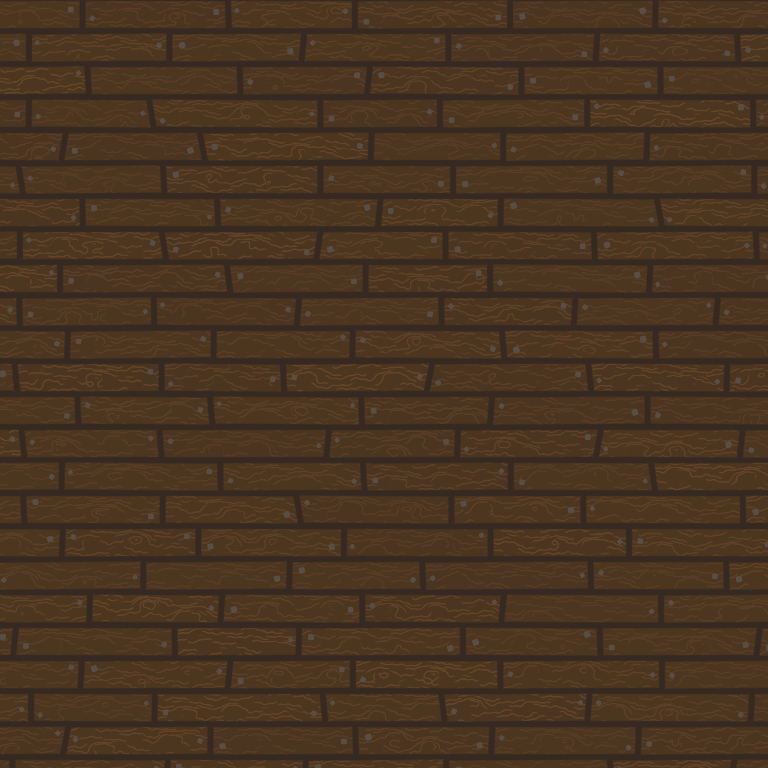
Reproduce this texture procedurally as a Shadertoy shader.

```glsl
// Dark wooden plank floor: staggered boards with wavy grain, knots and grey nail heads.

// Layout; lengths below are in row heights unless noted
const float ROWS = 23.27;          // rows per canvas height
const float ROW_SHIFT = 0.06;      // part of a row cut off at the top
const float PLANK_LENGTH = 4.36;
const float LENGTH_JITTER = 0.10;  // share of a plank length
const float ROW_STAGGER = 1.9;
const float GAP_HALF = 0.092;
const float GAP_SOFTNESS = 0.03;
const float JOINT_LEAN = 0.2;
const float PLANK_TILT = 0.04;
const float TONE_VARIATION = 0.015;
const float NAIL_RADIUS = 0.086;
const float NAIL_INSET = 0.32;
const float GRAIN_LINES = 8.0;     // contours per plank height
const float GRAIN_HALF = 0.021;

const vec3 GAP_COLOR = vec3(0.21, 0.16, 0.13);
const vec3 WOOD_COLOR = vec3(0.30, 0.21, 0.125);
const vec3 FAINT_GRAIN = vec3(0.345, 0.235, 0.148);
const vec3 BRIGHT_GRAIN = vec3(0.40, 0.275, 0.16);
const vec3 NAIL_COLOR = vec3(0.35, 0.305, 0.27);

float hash(vec2 id, float seed) {
    vec3 q = fract(vec3(id.xyx) * vec3(0.1031, 0.1030, 0.0973) + seed * 0.1371);
    q += dot(q, q.yzx + 33.33);
    return fract((q.x + q.y) * q.z);
}

float rowOffset(float row) {
    return 0.5 + ROW_STAGGER * (1.0 - mod(row, 2.0)) + 0.9 * (hash(vec2(row, 7.0), 1.0) - 0.5);
}

// Horizontal position of joint k at height y inside its row
float jointX(float k, float row, float y) {
    vec2 id = vec2(k, row);
    float jitter = (2.0 * hash(id, 2.0) - 1.0) * LENGTH_JITTER;
    float lean = 2.0 * hash(id, 3.0) - 1.0;
    return (k + jitter) * PLANK_LENGTH + rowOffset(row) + JOINT_LEAN * lean * lean * lean * (y - 0.5);
}

// Layered sines bent around knots; its contours are the grain lines
float grainField(vec2 p, vec2 id) {
    float phase = 6.2832 * hash(id, 4.0);
    float f = p.y * GRAIN_LINES + phase;
    f += 0.55 * sin(p.x * 1.7 + phase);
    f += 0.38 * sin(p.x * 3.9 + p.y * 3.0 + phase * 2.0);
    f += 0.22 * sin(p.x * 8.1 - p.y * 6.0 + phase * 3.0);
    f += 0.12 * sin(p.x * 21.0 + p.y * 11.0);
    for (float i = 0.0; i < 2.0; i++) {
        vec2 knot = vec2(PLANK_LENGTH * (0.18 + 0.32 * i + 0.28 * hash(id, 5.0 + i)),
                         0.32 + 0.36 * hash(id, 8.0 + i));
        vec2 e = (p - knot) / vec2(0.40, 0.18);
        f += (1.4 + 2.2 * hash(id, 11.0 + i)) * exp(-dot(e, e));
    }
    return f;
}

// Coverage of the grain lines, broken into strokes along each contour
float grainMask(vec2 p, vec2 id, float px) {
    float f = grainField(p, id);
    float slope = max(length(vec2(dFdx(f), dFdy(f))), 0.0001);
    float d = abs(fract(f) - 0.5) / slope * px;
    float line = 1.0 - smoothstep(GRAIN_HALF - 0.5 * px, GRAIN_HALF + 0.5 * px, d);
    float contour = floor(f);
    float strokes = sin(p.x * 3.1 + contour * 4.1) + 0.7 * sin(p.x * 6.7 + contour * 7.3);
    return line * smoothstep(-0.25, 0.2, strokes);
}

// Signed distance to a slightly angular nail head
float nailDistance(vec2 d, float seed) {
    float angle = atan(d.y, d.x);
    float wobble = 1.0 + 0.1 * sin(4.0 * angle + 6.2832 * seed);
    return length(d) - NAIL_RADIUS * wobble * (0.8 + 0.4 * seed);
}

void mainImage(out vec4 fragColor, in vec2 fragCoord) {
    vec2 uv = fragCoord / iResolution.y;
    float px = ROWS / iResolution.y;
    float x = uv.x * ROWS;
    float v = (1.0 - uv.y) * ROWS + ROW_SHIFT;
    float row = floor(v);
    float y = v - row;

    // Find the plank between its two jittered joints
    float k = floor((x - rowOffset(row)) / PLANK_LENGTH);
    if (x < jointX(k, row, y)) k -= 1.0;
    else if (x >= jointX(k + 1.0, row, y)) k += 1.0;
    float left = jointX(k, row, y);
    float right = jointX(k + 1.0, row, y);
    vec2 id = vec2(k, row);
    vec2 p = vec2(x - left, y);

    // Wood tone and grain vary a little from plank to plank
    vec3 color = WOOD_COLOR * (1.0 + TONE_VARIATION * (hash(id, 14.0) - 0.5));
    float contrast = hash(id, 15.0);
    vec3 grainColor = mix(FAINT_GRAIN, BRIGHT_GRAIN, contrast * contrast);
    color = mix(color, grainColor, grainMask(p, id, px));

    // One nail near each end
    for (float side = 0.0; side < 2.0; side++) {
        float seed = hash(id, 16.0 + side);
        float nailY = 0.27 + 0.46 * hash(id, 18.0 + side);
        float inset = NAIL_INSET + 0.14 * (seed - 0.5);
        float nailX = jointX(k + side, row, nailY) + (1.0 - 2.0 * side) * inset;
        float d = nailDistance(vec2(x - nailX, y - nailY), seed);
        float present = step(0.07, hash(id, 20.0 + side));
        color = mix(color, NAIL_COLOR, present * (1.0 - smoothstep(-0.5 * px, 0.5 * px, d)));
    }

    // Dark gaps around slightly tilted planks
    float edgeY = y + PLANK_TILT * (hash(id, 22.0) - 0.5) * (2.0 * p.x / (right - left) - 1.0);
    float inside = min(min(edgeY, 1.0 - edgeY), min(p.x, right - x)) - GAP_HALF;
    float blur = max(GAP_SOFTNESS, 0.5 * px);
    color = mix(GAP_COLOR, color, smoothstep(-blur, blur, inside));
    fragColor = vec4(color, 1.0);
}
```
